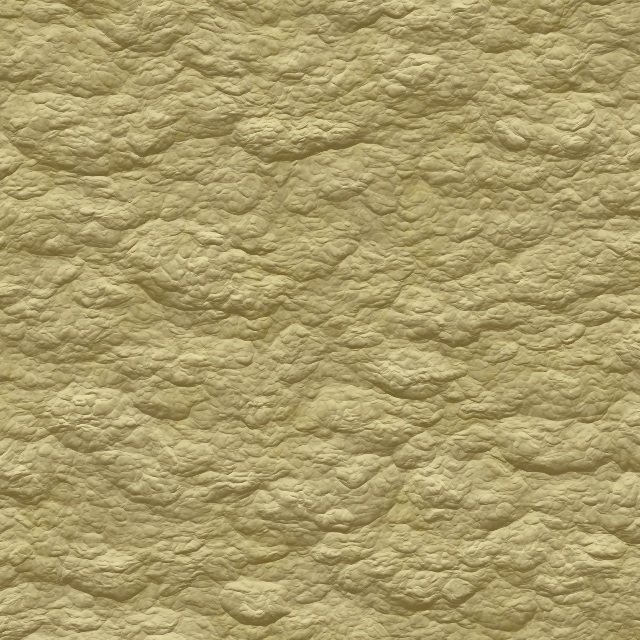
Reproduce this texture procedurally as a WebGL 2 fragment shader.

```glsl
#version 300 es
precision highp float;
// Weathered ochre rock: flattened, overlapping lumps with wrinkled skins.
// A height field is summed from scattered domes and creased noise at several
// scales, then lit from above through its slope and toned along an ochre ramp.

uniform vec2 u_resolution;
out vec4 fragColor;

const vec3 OCHRE = vec3(0.664, 0.610, 0.415);      // middle tone
const vec3 TONE_SPAN = vec3(0.34, 0.36, 0.34);     // darkest to lightest
const vec2 LUMP_FREQUENCY = vec2(8.0, 12.0);
const int LUMP_OCTAVES = 4;
const float SLOPE_STEP = 0.0013;

vec2 hash2(vec2 p) {
    vec3 q = fract(p.xyx * vec3(0.1031, 0.1030, 0.0973));
    q += dot(q, q.yzx + 33.33);
    return fract((q.xx + q.yz) * q.zy);
}

float noise(vec2 p) {
    vec2 cell = floor(p), f = fract(p);
    f = f * f * (3.0 - 2.0 * f);
    float low = mix(hash2(cell).x, hash2(cell + vec2(1, 0)).x, f.x);
    float high = mix(hash2(cell + vec2(0, 1)).x, hash2(cell + 1.0).x, f.x);
    return mix(low, high, f.y);
}

vec2 warp(vec2 p, float frequency, float amount) {
    vec2 q = p * frequency;
    return p + amount * (vec2(noise(q + 31.7), noise(q + 87.3)) - 0.5);
}

// Tallest of the nearby domes; each is steep below and tapers upward.
float lumps(vec2 p, float seed) {
    vec2 cell = floor(p);
    float top = 0.0;
    for (int j = -1; j <= 1; j++) {
        for (int i = -1; i <= 1; i++) {
            vec2 id = cell + vec2(i, j);
            vec2 center = id + hash2(id + seed);
            vec2 traits = hash2(id + seed + 57.0);
            vec2 q = (p - center) / mix(0.45, 0.98, traits.x);
            float d2 = dot(q, q);
            float dome = max(0.0, 1.0 - d2 * (0.25 + 0.75 * d2));
            dome *= (0.75 - 0.38 * q.y) * mix(0.15, 1.15, traits.y);
            top = max(top, dome);
        }
    }
    return top;
}

// Folded noise: rounded swells parted by sharp creases.
float creases(vec2 p) {
    return pow(abs(2.0 * noise(p) - 1.0), 0.75);
}

// Returns the height and how far the coarse lumps rise.
vec2 surface(vec2 p) {
    vec2 w = warp(warp(p, 9.0, 0.022), 40.0, 0.008);
    w = warp(w, 105.0, 0.0035);
    vec2 frequency = LUMP_FREQUENCY;
    float height = 0.0, lift = 0.0, strength = 0.29, tilt = 0.06;
    for (int i = 0; i < LUMP_OCTAVES; i++) {
        vec2 q = vec2(w.x, w.y + tilt * w.x) * frequency;
        float lump = lumps(q, 19.0 * float(i) + 5.0);
        height += strength * lump / frequency.y;
        if (i < 2) lift += 0.5 * lump;
        frequency *= vec2(2.15, 2.1);
        strength *= 0.95;
        tilt = -1.2 * tilt;
    }
    // Wrinkles are strongest on the raised skins.
    float skin = 0.45 + 1.2 * lift;
    height += skin * 0.18 / 50.0 * creases(w * vec2(38.0, 50.0) + 11.0);
    height += skin * 0.20 / 105.0 * creases(w * vec2(88.0, 105.0) + 43.0);
    return vec2(height, lift);
}

void main() {
    vec2 p = gl_FragCoord.xy / min(u_resolution.x, u_resolution.y);

    // Slope of the surface
    vec2 here = surface(p);
    float east = surface(p + vec2(SLOPE_STEP, 0.0)).x;
    float north = surface(p + vec2(0.0, SLOPE_STEP)).x;
    vec2 slope = (vec2(east, north) - here.x) / SLOPE_STEP;

    // Light from above, with darker hollows and fine grain
    float light = dot(slope, vec2(0.12, -1.0));
    light += 0.22 * (here.y - 0.42);
    light += 0.32 * (noise(p * 250.0) - 0.5);
    float glint = smoothstep(0.25, 0.8, light) * smoothstep(0.3, 0.7, here.y);
    float tone = 0.62 * tanh(light) + 0.12 * glint;

    // Ochre ramp, with yellower stains in the hollows
    vec3 color = OCHRE + tone * TONE_SPAN;
    float stain = noise(p * 14.0 + 5.0) * noise(p * 75.0) * (1.0 - here.y);
    color -= vec3(0.0, 0.005, 0.07) * (stain - 0.13);
    fragColor = vec4(clamp(color, 0.0, 1.0), 1.0);
}
```
